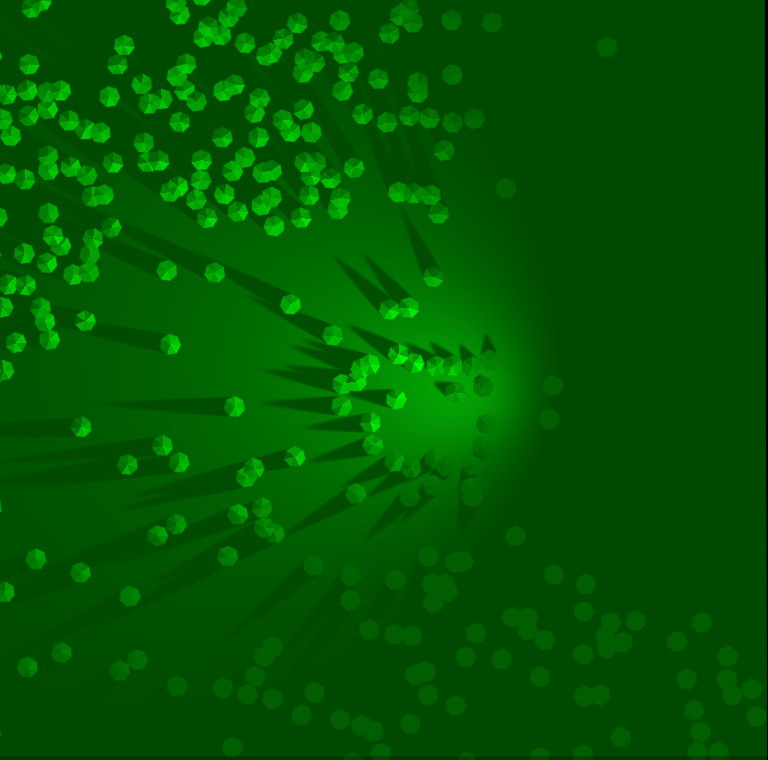
Reproduce this background procedurally as a Shadertoy shader.

```glsl
// A green floor lit by a low spotlight that leans left, strewn with small
// seven-sided pyramids. A hashed grid places them by a density field, and
// each pixel walks toward the lamp to gather their tapering shadows.

const vec2 LAMP = vec2(0.647, 0.453);
const float CELLS = 40.0;
const float RADIUS = 0.0126;
const float TAU = 6.28318;

vec2 hash2(vec2 p) {
    vec3 q = fract(p.xyx * vec3(0.1031, 0.1030, 0.0973));
    q += dot(q, q.yzx + 33.33);
    return fract((q.xx + q.yz) * q.zy);
}

// Chance that a grid cell holds a pyramid
float density(vec2 p) {
    float crowd = smoothstep(0.67, 0.75, p.y) * smoothstep(0.52, 0.40, p.x);
    float corner = smoothstep(0.26, 0.12, p.x) * smoothstep(0.84, 0.92, p.y);
    float leftEdge = smoothstep(0.18, 0.11, p.x) * smoothstep(0.46, 0.56, p.y);
    float top = smoothstep(0.70, 0.56, p.x) * smoothstep(0.66, 0.76, p.y);
    float diagonal = 0.34 - 0.57 * (p.x - 0.65);
    float lower = smoothstep(0.02, -0.04, p.y - diagonal)
                * smoothstep(0.2, 0.33, p.x)
                * smoothstep(0.04, -0.04, p.y - mix(0.16, 0.28, smoothstep(0.4, 0.5, p.x)));
    float chance = 0.08 * smoothstep(0.62, 0.5, p.x);
    chance = max(chance, 0.55 * crowd * (1.0 - 0.6 * corner));
    chance = max(chance, 0.36 * leftEdge * (1.0 - 0.6 * corner));
    chance = max(chance, 0.20 * top);
    chance = max(chance, 0.27 * lower);
    chance *= 0.5 + hash2(floor(p * CELLS / 2.0) + 5.0).y;

    // Ring around the bright pool, a knot on its left, a few strays right
    float pool = distance(p, vec2(0.567, 0.443));
    chance = max(chance, 0.75 * exp(-pow((pool - 0.072) / 0.018, 2.0)));
    chance = max(chance, 0.5 * smoothstep(0.07, 0.04, distance(p, vec2(0.485, 0.475))));
    chance = max(chance, 0.5 * smoothstep(0.06, 0.03, distance(p, vec2(0.57, 0.355))));
    chance = max(chance, 0.3 * smoothstep(0.06, 0.04, distance(p, vec2(0.725, 0.46))));
    return chance * smoothstep(0.045, 0.058, pool);
}

// Position of the pyramid in a cell (xy) and whether it exists (z)
vec3 pyramidIn(vec2 cell) {
    vec2 spot = (cell + 0.1 + 0.8 * hash2(cell)) / CELLS;
    float present = step(hash2(cell + 71.0).x, density((cell + 0.5) / CELLS));
    return vec3(spot, present);
}

// Cone of shade that narrows to a point away from the lamp
float coneShadow(vec2 p, vec2 c) {
    vec2 axis = (c - LAMP) * 0.55;
    float len = max(length(axis), 0.001);
    vec2 dir = axis / len;
    vec2 rel = p - c;
    float along = dot(rel, dir) / len;
    float across = abs(dot(rel, vec2(-dir.y, dir.x)));
    float blur = 0.001 + 0.004 * clamp(along, 0.0, 1.0);
    float width = RADIUS * (1.0 - pow(max(along, 0.0), 1.3));
    return smoothstep(blur, -blur, across - width)
         * step(0.0, along) * smoothstep(1.05, 0.8, along);
}

float shadowAt(vec2 p) {
    vec2 nearest = LAMP + (p - LAMP) / 1.55;
    float shade = 0.0;
    for (int i = 0; i < 12; i++) {
        vec2 base = floor(mix(p, nearest, float(i) / 11.0) * CELLS);
        for (int k = 0; k < 9; k++) {
            vec3 item = pyramidIn(base + vec2(k % 3 - 1, k / 3 - 1));
            if (item.z > 0.5) shade = max(shade, coneShadow(p, item.xy));
        }
    }
    return shade;
}

// Spotlight strength on the floor
float spotlight(vec2 p) {
    vec2 reach = p - LAMP - vec2(0.015, 0.015);
    vec3 ray = normalize(vec3(reach, -0.105));
    float aim = max(dot(ray, normalize(vec3(-1.0, 0.2, -1.1))), 0.0);
    float strength = pow(aim, 2.0) * exp(-2.0 * length(reach));
    return max(strength - 0.07, 0.0);
}

void mainImage(out vec4 fragColor, in vec2 fragCoord) {
    vec2 p = fragCoord / iResolution.x;
    float pixel = 1.0 / iResolution.x;
    float light = spotlight(p);
    float green = 0.288 + 0.45 * light * (1.0 - 0.9 * shadowAt(p));

    // Faceted pyramids
    vec2 base = floor(p * CELLS);
    for (int k = 0; k < 9; k++) {
        vec2 cell = base + vec2(k % 3 - 1, k / 3 - 1);
        vec3 item = pyramidIn(cell);
        if (item.z < 0.5) continue;
        vec2 rel = p - item.xy;
        vec2 away = normalize(item.xy - LAMP);
        float sector = TAU / 7.0;
        float turn = atan(rel.y, rel.x) + TAU + 0.4 * hash2(cell + 9.0).x;
        float side = floor(turn / sector);
        float edge = length(rel) * cos(turn - (side + 0.5) * sector) - RADIUS;
        float facing = (side + 0.5) * sector;
        float facet = 0.5 - 0.35 * dot(vec2(cos(facing), sin(facing)), away)
                    + 0.7 * (hash2(cell + mod(side, 7.0) * 13.0).y - 0.5);
        float lit = smoothstep(0.35, 0.95, dot(away, vec2(-0.9, 0.43)))
                  * smoothstep(0.02, 0.13, distance(item.xy, LAMP));
        float tone = 0.365 + lit * (0.06 + 0.32 * facet)
                   + light * (0.10 + 0.14 * facet);
        green = mix(green, tone, smoothstep(pixel, -pixel, edge));
    }

    // Thin dark borders of the floor
    green *= 1.0 - 0.25 * smoothstep(0.006, 0.004, p.y);
    green *= smoothstep(0.0, -pixel, p.x - 0.9995 + 0.003 * p.y);
    float tint = 0.012 * smoothstep(0.4, 0.6, green);
    fragColor = vec4(tint, green, tint, 1.0);
}
```
